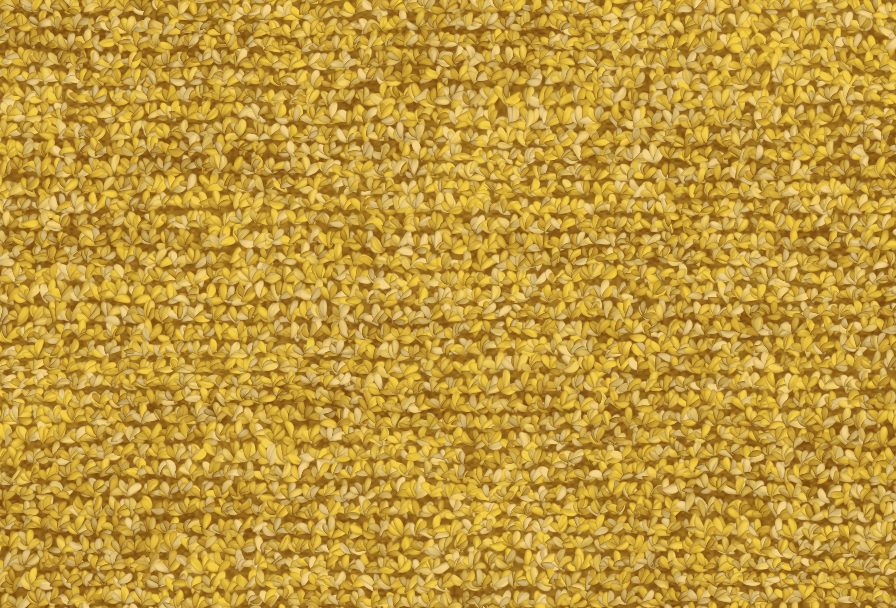
A WebGL 2 fragment shader for this texture:

```glsl
#version 300 es
precision highp float;
// Golden looped-pile carpet: staggered rows of tufts, each a fan of curved
// petal-shaped loops with fine fibres, painted from the upper rows downward
// over a dark base. Tints vary per loop and in faint horizontal bands.

uniform vec2 u_resolution;
out vec4 outColor;

const float ROWS = 34.0;              // tuft rows over the canvas height
const int LOOPS = 6;                  // loops in each tuft
const vec2 LOOP_SIZE = vec2(0.24, 0.44); // half width, half length in cells
const float FAN = 1.25;               // half spread of the fan, radians
const float JITTER = 0.42;            // scatter of loops in a tuft
const float EDGE_SOFTNESS = 0.25;
const float FIBRE_DENSITY = 7.0;
const float FIBRE_CONTRAST = 0.34;
const float BAND_CONTRAST = 0.26;

const vec3 SHADOW = vec3(0.47, 0.28, 0.05);
const vec3 OCHRE  = vec3(0.70, 0.53, 0.16);
const vec3 GOLD   = vec3(0.91, 0.76, 0.23);
const vec3 CREAM  = vec3(0.92, 0.80, 0.51);

float hash(vec2 p) {
  return fract(sin(dot(p, vec2(127.1, 311.7))) * 43758.5453);
}

float noise(vec2 p) {
  vec2 i = floor(p), f = fract(p);
  f = f * f * (3.0 - 2.0 * f);
  return mix(mix(hash(i), hash(i + vec2(1, 0)), f.x),
             mix(hash(i + vec2(0, 1)), hash(i + vec2(1, 1)), f.x), f.y);
}

// Shadow to gold ramp, blended toward cream on the lit parts
vec3 yarnColor(float tone, float pale) {
  tone = clamp(tone, 0.0, 1.1);
  vec3 dyed = tone < 0.5 ? mix(SHADOW, OCHRE, tone * 2.0)
                         : mix(OCHRE, GOLD, tone * 2.0 - 1.0);
  vec3 bare = CREAM * (0.58 + 0.42 * tone);
  return mix(dyed, bare, pale * smoothstep(0.1, 0.7, tone));
}

// Paints one loop over the color; p is relative to the tuft centre
void paintLoop(vec2 p, vec2 cell, int k, float band, float pixel, inout vec3 color) {
  vec2 seed = cell + float(k) * vec2(17.3, 41.9);
  float r1 = hash(seed), r2 = hash(seed + 3.7), r3 = hash(seed + 8.1);
  float r4 = hash(seed + 13.9), r5 = hash(seed + 21.3);

  // Place and turn the loop within the fan
  float spread = float(k) / float(LOOPS - 1) * 2.0 - 1.0;
  float tilt = hash(cell + 57.3) - 0.5;
  float angle = spread * FAN + tilt + (r1 - 0.5) * 0.8;
  vec2 along = vec2(sin(angle), cos(angle));
  vec2 across = vec2(along.y, -along.x);
  vec2 centre = along * 0.30 - vec2(0.0, 0.16) + (vec2(r2, r3) - 0.5) * JITTER;
  vec2 q = p - centre;
  q = vec2(dot(q, across), dot(q, along));

  // Bent teardrop
  vec2 size = LOOP_SIZE * (0.8 + 0.35 * r4);
  float lengthwise = q.y / size.y;
  q.x += (r5 - 0.5) * 0.28 * (lengthwise * lengthwise - 0.4);
  float taper = clamp(0.82 + 0.22 * lengthwise, 0.5, 1.1);
  float d = length(vec2(q.x / (size.x * taper), lengthwise));
  float soft = max(EDGE_SOFTNESS, 1.2 * pixel / size.x);
  float cover = 1.0 - smoothstep(1.0 - 0.5 * soft, 1.0 + 0.5 * soft, d);
  if (cover <= 0.0) return;

  // Rounded shading, lit tip and lengthwise fibres
  float fibre = noise(vec2(q.x * FIBRE_DENSITY, q.y * 1.8) + seed * 5.3) - 0.5;
  float tone = 0.85 + 0.46 * (r4 - 0.5) + 0.17 * lengthwise
             + 0.12 * q.x / size.x - 0.42 * pow(min(d, 1.0), 4.0)
             + FIBRE_CONTRAST * fibre + band;
  float pale = smoothstep(0.35, 1.0, hash(seed + 31.7)) + 0.5 * fibre;
  color = mix(color, yarnColor(tone, clamp(pale, 0.0, 1.0)), cover);
}

void main() {
  vec2 uv = gl_FragCoord.xy / u_resolution.y;
  float pixel = ROWS / u_resolution.y;

  // Broad bands and patches of lighter or darker pile
  float band = noise(uv * vec2(2.5, 15.0)) * 0.6
             + noise(uv * vec2(9.0, 13.0) + 40.0) * 0.4;
  band = BAND_CONTRAST * (band - 0.5);

  // Slightly wavy rows
  vec2 p = uv * ROWS;
  p.y += 0.7 * (noise(uv * vec2(6.0, 9.0) + 11.0) - 0.5);

  // Base between the loops
  float grain = noise(p * vec2(5.0, 7.0));
  vec3 color = yarnColor(0.05 + 0.36 * grain + band, 0.0);

  // Tufts, upper rows first
  for (int j = 1; j >= -1; j--) {
    float row = floor(p.y) + float(j);
    float x = p.x + 0.5 * mod(row, 2.0) + 0.5 * hash(vec2(row, 5.0));
    for (int i = -1; i <= 1; i++) {
      vec2 cell = vec2(floor(x) + float(i), row);
      vec2 local = vec2(x, p.y) - cell - 0.5;
      for (int k = 0; k < LOOPS; k++) paintLoop(local, cell, k, band, pixel, color);
    }
  }
  outColor = vec4(color, 1.0);
}
```
